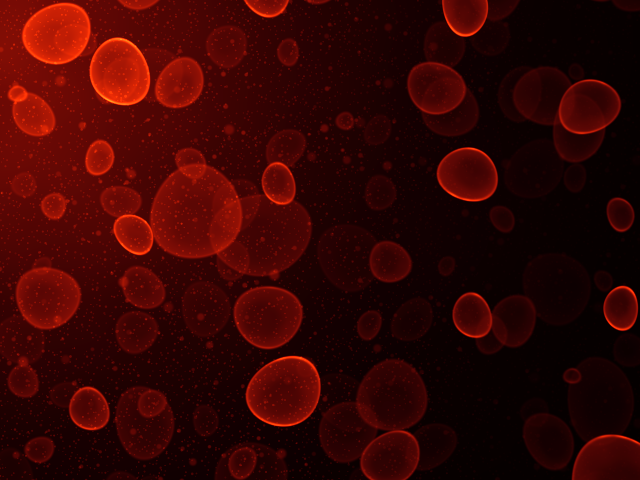
A Shadertoy shader for this background:

```glsl
// Translucent red cells drifting through glowing dust, lit from the upper left.
// A scalar heat field collects glow, hashed dust grids and a back-to-front loop
// of egg-shaped discs; a color ramp then turns heat into deep red and orange.

const int   CELL_COUNT   = 92;
const vec2  GLOW_CENTER  = vec2(0.0, 0.88);
const float GLOW_HEAT    = 0.50;
const float GLOW_REACH   = 0.56;
const float RADIUS_MIN   = 0.016;
const float RADIUS_MAX   = 0.068;
const float RADIUS_GIANT = 0.045;   // rare extra growth
const float BACK_HEAT    = 0.09;
const float FRONT_HEAT   = 0.52;
const float RIM_WIDTH    = 0.0024;
const float RIM_HEAT     = 1.0;
const float DUST_HEAT    = 0.30;

vec3 hash3(vec2 p) {
    vec3 q = fract(p.xyx * vec3(0.1031, 0.1030, 0.0973));
    q += dot(q, q.yxz + 33.33);
    return fract((q.xxy + q.yzz) * q.zyx);
}

float gradientNoise(vec2 p) {
    vec2 i = floor(p), f = fract(p);
    vec2 u = f * f * f * (f * (f * 6.0 - 15.0) + 10.0);
    vec2 e = vec2(0.0, 1.0);
    float a = dot(hash3(i + e.xx).xy * 2.0 - 1.0, f - e.xx);
    float b = dot(hash3(i + e.yx).xy * 2.0 - 1.0, f - e.yx);
    float c = dot(hash3(i + e.xy).xy * 2.0 - 1.0, f - e.xy);
    float d = dot(hash3(i + e.yy).xy * 2.0 - 1.0, f - e.yy);
    return mix(mix(a, b, u.x), mix(c, d, u.x), u.y);
}

mat2 rotation(float angle) {
    float c = cos(angle), s = sin(angle);
    return mat2(c, s, -s, c);
}

// One round speck in a random share of the grid squares.
float dust(vec2 p, float density, float size, float share, float pixel) {
    vec2 g = p * density;
    vec3 r = hash3(floor(g) + density);
    float radius = size * (0.45 + 0.55 * fract(r.z * 37.0));
    vec2 center = 0.5 + (r.xy - 0.5) * (1.0 - 2.0 * size);
    float d = length(fract(g) - center);
    float speck = 1.0 - smoothstep(radius * 0.4, radius + 0.5 * pixel * density, d);
    return speck * step(1.0 - share, r.z) * (0.4 + 0.6 * fract(r.z * 91.0));
}

// Blends cell number i over the heat already gathered.
float addCell(float heat, vec2 p, float i, float aspect, float pixel) {
    float near = i / float(CELL_COUNT - 1);
    float focus = smoothstep(0.75, 1.0, near);
    vec3 a = hash3(vec2(i, 3.0)), b = hash3(vec2(i, 17.0));

    // Even scatter, crowded toward the light.
    vec2 spot = fract(i * vec2(0.7549, 0.5698) + 0.12 * a.xy);
    vec2 center = vec2(pow(spot.x, 1.2) * aspect, spot.y * 1.1 - 0.05);
    float radius = mix(RADIUS_MIN, RADIUS_MAX, pow(a.z, 1.2))
                 + RADIUS_GIANT * pow(b.x, 6.0) + 0.016 * focus;
    vec2 offset = p - center;
    if (length(offset) > radius * 1.6) return heat;

    // Egg outline.
    vec2 q = rotation(6.2832 * b.y) * offset / radius;
    q.x *= 1.0 + 0.16 * q.y;
    q.y *= mix(1.0, 1.35, b.z);
    float d = length(q);
    float edge = (d - 1.0) * radius;
    float blur = mix(0.0022, 0.0, focus) + pixel;
    float inside = 1.0 - smoothstep(-blur, blur, edge);

    // Dished body, flatter close to the light.
    float light = exp(-1.3 * length(center - GLOW_CENTER));
    float dish = smoothstep(0.40, 0.80, length(q - vec2(0.18, 0.10)));
    vec2 facing = offset / max(length(offset), 0.0001);
    float shade = 0.48 + 0.22 * dish + 0.36 * pow(min(d, 1.0), 4.0)
                - 0.10 * facing.y * d + 0.10 * gradientNoise(q * 2.2 + i);
    shade = mix(shade, 0.88, 0.6 * light);
    float body = mix(BACK_HEAT, FRONT_HEAT, pow(near, 1.5)) * shade
               * mix(0.1 + 2.0 * light, 0.6 + 1.3 * light, focus);

    // Thin rim, gleaming in patches above and below.
    float rim = exp(-pow((edge + RIM_WIDTH) / (RIM_WIDTH + 0.4 * pixel), 2.0));
    float gleam = pow(abs(dot(facing, vec2(0.26, 0.97))), 3.0);
    gleam *= 0.65 + 0.8 * gradientNoise(p * 45.0);
    float shine = rim * (0.22 * body + RIM_HEAT * focus * (0.10 + 0.75 * gleam));

    return heat * (1.0 - inside * mix(0.12, 0.72, near * near)) + inside * (body + shine);
}

vec3 heatColor(float h) {
    return vec3(h, 0.2 * h * h, min(0.02, 0.04 * h) + 0.15 * max(h - 1.0, 0.0));
}

void mainImage(out vec4 fragColor, in vec2 fragCoord) {
    float pixel = 1.0 / iResolution.y;
    float aspect = iResolution.x * pixel;
    vec2 p = fragCoord * pixel;

    // Glow and haze.
    float reach = length(p - GLOW_CENTER) / GLOW_REACH;
    float haze = gradientNoise(p * 3.0) + 0.5 * gradientNoise(p * 7.0 + 9.0);
    float heat = 0.012 + GLOW_HEAT * exp(-pow(reach, 1.5)) * (1.0 + 0.3 * haze);

    // Large soft motes behind the cells.
    float spread = 1.0 - smoothstep(0.45, 1.15, p.x + 0.2 * haze);
    float motes = dust(p, 13.0, 0.19, 0.22, pixel) + dust(p + 0.37, 29.0, 0.20, 0.25, pixel);
    heat += DUST_HEAT * motes * (0.2 + 0.8 * spread);

    for (int i = 0; i < CELL_COUNT; i++)
        heat = addCell(heat, p, float(i), aspect, pixel);

    // Fine dust in front.
    vec2 tilted = rotation(0.5) * p + 4.0;
    float fine = dust(tilted, 62.0, 0.20, 0.32, pixel)
               + 0.8 * dust(tilted.yx + 1.7, 105.0, 0.24, 0.42, pixel);
    heat += DUST_HEAT * fine * (0.10 + 0.75 * spread);

    fragColor = vec4(clamp(heatColor(heat), 0.0, 1.0), 1.0);
}
```
